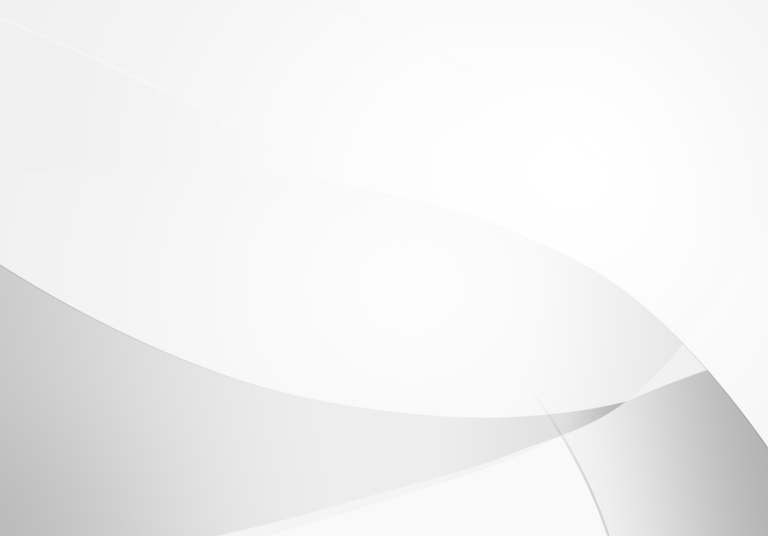
This background is drawn by a WebGL 2 fragment shader. Its source:

```glsl
#version 300 es
precision highp float;
// Pale abstract background of overlapping curved paper sheets.
// Each sheet edge is a smooth spline through evenly spaced heights; signed
// distances to these edges mask soft gradients, shadows and thin highlights.

uniform vec2 u_resolution;
out vec4 fragColor;

const int KNOTS = 7;

// Catmull-Rom spline over [0, 1], with evenly bending ends.
float spline(float t, float k[KNOTS]) {
    float s = clamp(t, 0.0, 1.0) * float(KNOTS - 1);
    int i = min(int(s), KNOTS - 2);
    float f = s - float(i);
    float b = k[i];
    float c = k[i + 1];
    float a = i > 0 ? k[i - 1] : 3.0 * (b - c) + k[i + 2];
    float d = i < KNOTS - 2 ? k[i + 2] : 3.0 * (c - b) + k[i - 1];
    return b + 0.5 * f * (c - a + f * (2.0 * a - 5.0 * b + 4.0 * c - d
        + f * (3.0 * (b - c) + d - a)));
}

// Signed distance to the curve v = spline(t); scale holds the axis lengths of t and v.
float curveDistance(float t, float v, vec2 scale, float k[KNOTS]) {
    const float h = 0.002;
    float slope = (spline(t + h, k) - spline(t - h, k)) / (2.0 * h);
    slope *= scale.y / scale.x;
    return (v - spline(t, k)) * scale.y / sqrt(1.0 + slope * slope);
}

// Smooth coverage of the positive side of an edge.
float cover(float d, float px) {
    return smoothstep(-0.9 * px, 0.9 * px, d);
}

// Thin line with a soft outline.
float stroke(float d, float width, float px) {
    return 1.0 - smoothstep(width, width + px, abs(d));
}

// Round falloff: 0 at the centre, 1 at the given radii and beyond.
float falloff(vec2 p, vec2 centre, vec2 radii) {
    return smoothstep(0.0, 1.0, length((p - centre) / radii));
}

// Upper background, brightest right of the centre.
float backdropTone(vec2 p) {
    float tone = 0.996 - 0.05 * falloff(p, vec2(0.64, 0.68), vec2(0.68, 0.85));
    return tone + 0.01 * smoothstep(0.60, 0.85, p.x);
}

// Leaf-shaped sheet with a glow in the middle and a darker right tip.
float leafTone(vec2 p) {
    float tone = 0.988 - 0.042 * falloff(p, vec2(0.535, 0.465), vec2(0.58, 0.75));
    return tone - 0.055 * smoothstep(0.66, 0.94, p.x);
}

// Grey lower-left sheet, deepest at the left and at its narrow tip.
float greyTone(vec2 p) {
    float tone = mix(0.75, 0.93, smoothstep(-0.14, 0.48, p.x + 0.15 * p.y));
    tone -= 0.04 * (1.0 - smoothstep(0.0, 0.35, length(p)));
    tone -= 0.05 * smoothstep(0.55, 0.75, p.x);
    return tone - 0.17 * smoothstep(0.72, 0.82, p.x);
}

// White floor that darkens towards the right edge.
float floorTone(vec2 p, float rightOfArc) {
    float shade = smoothstep(0.73, 1.04, p.x + 0.10 * (p.y - 0.12));
    return mix(0.977, 0.955 - 0.26 * shade, rightOfArc);
}

void main() {
    vec2 p = gl_FragCoord.xy / u_resolution;
    vec2 wide = vec2(u_resolution.x / u_resolution.y, 1.0);
    float px = 1.0 / u_resolution.y;

    // Sheet edges, positive above or to the right.
    float crest = curveDistance(p.x, p.y, wide,
        float[KNOTS](0.675, 0.682, 0.675, 0.640, 0.569, 0.435, 0.164));
    float bowl = curveDistance(p.x, p.y, wide,
        float[KNOTS](0.506, 0.374, 0.281, 0.234, 0.222, 0.258, 0.36));
    float sweep = curveDistance(p.x, p.y, wide,
        float[KNOTS](-0.07, -0.033, 0.017, 0.082, 0.154, 0.273, 0.59));
    float rim = curveDistance(p.x, p.y, wide,
        float[KNOTS](-0.11, -0.06, -0.005, 0.066, 0.145, 0.262, 0.345));
    float arc = curveDistance(p.y, p.x, wide.yx,
        float[KNOTS](0.792, 0.740, 0.659, 0.557, 0.418, 0.208, -0.06));
    float outer = curveDistance(p.y, p.x, wide.yx,
        float[KNOTS](1.05, 1.01, 0.957, 0.898, 0.807, 0.651, 0.417));

    float underCrest = cover(-crest, px);
    float aboveSweep = cover(sweep, px);
    float rightOfArc = cover(arc, px);

    // Backdrop and its faint overlaps.
    float tone = backdropTone(p);
    tone -= 0.012 * cover(outer, px) * smoothstep(0.0, 0.35, outer);
    tone -= 0.006 * cover(-arc, px) * smoothstep(0.5, 0.0, p.x);
    tone -= 0.008 * stroke(outer, 0.2 * px, px) * smoothstep(0.45, 0.8, p.y);
    tone += 0.005 * cover(-sweep, px);

    // Sheets from the leaf down to the floor.
    float lower = mix(greyTone(p), leafTone(p), cover(bowl, px));
    float strip = mix(0.955, 0.94, smoothstep(0.75, 0.95, p.x));
    float ground = mix(floorTone(p, rightOfArc), strip, cover(rim, px));
    lower = mix(ground, lower, aboveSweep);
    tone = mix(tone, lower, underCrest);

    // Fine shadows on the edges and the crossing arc.
    float bowlShade = mix(0.10, 0.0, smoothstep(0.0, 0.5, p.x));
    tone -= bowlShade * stroke(bowl, 0.2 * px, px) * aboveSweep;
    tone -= 0.14 * smoothstep(0.82, 1.0, p.x) * stroke(crest, 0.2 * px, px);
    float arcShade = 0.12 * smoothstep(0.30, 0.08, p.y);
    float arcLight = 0.018 * smoothstep(0.60, 0.90, p.y);
    float arcCrease = 0.006 * smoothstep(0.52, 0.60, p.y);
    tone += (arcLight - arcShade - arcCrease) * stroke(arc, 0.0015, px);

    fragColor = vec4(vec3(clamp(tone, 0.0, 1.0)), 1.0);
}
```
